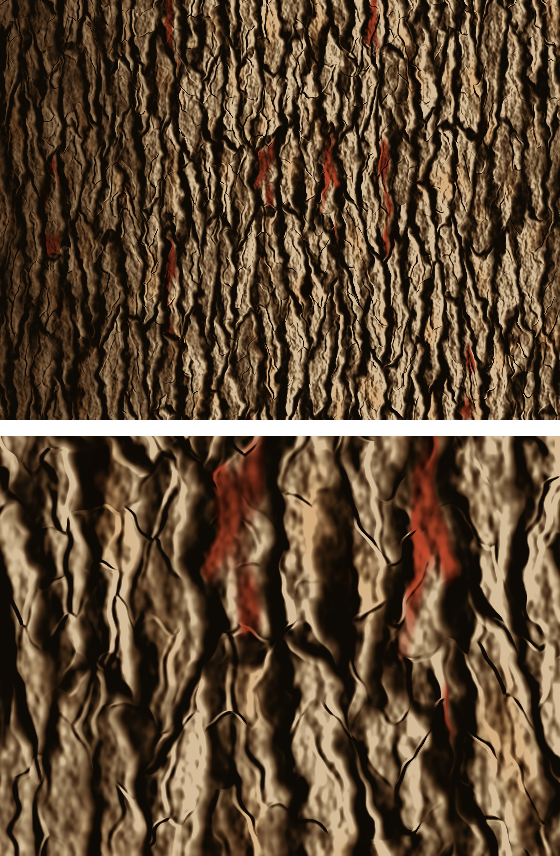
Top, the full canvas; bottom, a detail of the centre.
A Shadertoy shader for this texture:

```glsl
// Rough tree bark: tall jagged plates parted by deep dark furrows.
// Stretched cell patterns and gradient noise form a height field, which is
// lit from the upper right, shadowed, and coloured with a brown tone ramp.

const vec2 PLATE_SCALE = vec2(21.0, 4.4);
const vec2 FLAKE_SCALE = vec2(41.0, 15.0);
const vec3 LIGHT = vec3(0.64, 0.33, 0.69);
const float RELIEF = 0.012;
const vec3 RUST = vec3(0.50, 0.13, 0.05);

vec2 hash2(vec2 p) {
    vec3 q = fract(p.xyx * vec3(0.1031, 0.1030, 0.0973));
    q += dot(q, q.yzx + 33.33);
    return fract((q.xx + q.yz) * q.zy);
}

float cornerSlope(vec2 cell, vec2 corner, vec2 f) {
    float angle = 6.2832 * hash2(cell + corner + 57.0).x;
    return dot(vec2(cos(angle), sin(angle)), f - corner);
}

// Gradient noise, about -0.7 to 0.7
float noise(vec2 p) {
    vec2 i = floor(p), f = p - i;
    vec2 u = f * f * f * (f * (f * 6.0 - 15.0) + 10.0);
    float low = mix(cornerSlope(i, vec2(0, 0), f), cornerSlope(i, vec2(1, 0), f), u.x);
    float high = mix(cornerSlope(i, vec2(0, 1), f), cornerSlope(i, vec2(1, 1), f), u.x);
    return mix(low, high, u.y);
}

vec2 cellPoint(vec2 cell) {
    return cell + 0.08 + 0.84 * hash2(cell + 11.0);
}

// Border distance in x, two random values of the cell in yz.
// Level borders count as farther, so cross cracks stay thin.
vec3 cells(vec2 p) {
    vec2 base = floor(p), home = base, nearest = vec2(0.0);
    float best = 9.0;
    for (int j = -1; j <= 1; j++)
    for (int i = -1; i <= 1; i++) {
        vec2 cell = base + vec2(i, j);
        vec2 r = cellPoint(cell) - p;
        if (dot(r, r) < best) { best = dot(r, r); home = cell; nearest = r; }
    }
    float border = 9.0;
    for (int j = -2; j <= 2; j++)
    for (int i = -2; i <= 2; i++) {
        if (i == 0 && j == 0) continue;
        vec2 r = cellPoint(home + vec2(i, j)) - p;
        vec2 n = normalize(r - nearest);
        float stretch = mix(4.5, 1.0, smoothstep(0.0, 0.85, abs(n.x)));
        border = min(border, dot(0.5 * (r + nearest), n) * stretch);
    }
    return vec3(border, hash2(home + 91.0));
}

// Bends the ridges, staggers the plates and frays their edges
vec2 warp(vec2 p) {
    float x = 0.030 * noise(p * vec2(4.0, 2.6)) + 0.016 * noise(p * vec2(17.0, 15.0) + 5.0)
            + 0.009 * noise(p * vec2(48.0, 42.0) + 9.0);
    float y = 0.14 * noise(p * vec2(11.0, 1.5) + 21.0) + 0.014 * noise(p * 50.0 + 33.0);
    return p + vec2(x, y);
}

float barkHeight(vec2 p) {
    vec2 q = warp(p);
    vec3 plate = cells(q * PLATE_SCALE);
    vec3 flake = cells(q * FLAKE_SCALE + 40.0);
    float furrow = 0.06 + 0.16 * noise(p * vec2(13.0, 7.0) + 80.0);
    float h = (0.55 + 0.40 * plate.z) * smoothstep(furrow - 0.08, furrow + 0.25, plate.x);
    h += 0.38 * flake.y * flake.y * smoothstep(0.0, 0.20, flake.x);
    h += 0.38 * noise(q * vec2(56.0, 17.0));
    h += 0.20 * noise(p * vec2(88.0, 52.0) + 3.0);
    return h + 0.10 * noise(p * vec2(170.0, 120.0) + 7.0);
}

// Brown ramp from furrow to lit crest, tone 0 to 1
vec3 barkColour(float tone) {
    float t = clamp(tone, 0.0, 1.0) * 5.0;
    vec3 c = mix(vec3(0.05, 0.035, 0.015), vec3(0.22, 0.14, 0.07), clamp(t, 0.0, 1.0));
    c = mix(c, vec3(0.36, 0.25, 0.15), clamp(t - 1.0, 0.0, 1.0));
    c = mix(c, vec3(0.50, 0.39, 0.27), clamp(t - 2.0, 0.0, 1.0));
    c = mix(c, vec3(0.65, 0.55, 0.40), clamp(t - 3.0, 0.0, 1.0));
    return mix(c, vec3(0.84, 0.74, 0.60), clamp(t - 4.0, 0.0, 1.0));
}

void mainImage(out vec4 fragColor, in vec2 fragCoord) {
    vec2 p = fragCoord / iResolution.y;
    float across = fragCoord.x / iResolution.x;

    // Surface slope and direct light
    float e = 0.0026;
    float h = barkHeight(p);
    vec2 slope = vec2(barkHeight(p + vec2(e, 0.0)), barkHeight(p + vec2(0.0, e))) - h;
    vec3 normal = normalize(vec3(-slope * RELIEF / e, 1.0));
    float diffuse = max(dot(normal, LIGHT), 0.0);

    // Cast shadow and furrow darkness
    float blocker = max(barkHeight(p + LIGHT.xy * 0.010) - 0.15,
                        barkHeight(p + LIGHT.xy * 0.021) - 0.30);
    float shadow = 1.0 - 0.55 * smoothstep(0.05, 0.60, blocker - h);
    float cavity = smoothstep(-0.05, 1.05, h);

    // Trunk curves away into the dark at the left
    float exposure = mix(0.40, 1.10, smoothstep(-0.06, 0.58, across));
    exposure *= 1.0 - 0.15 * smoothstep(0.88, 1.0, across);
    float mottle = 1.0 + 0.45 * noise(p * vec2(26.0, 12.0)) + 0.20 * noise(p * vec2(140.0, 90.0));
    float tone = (diffuse * 1.38 - 0.18) * cavity * shadow * exposure * mottle;
    vec3 colour = barkColour(tone);

    // Warm stain and a few exposed rust patches
    float warmth = smoothstep(0.05, 0.5, noise(p * vec2(18.0, 8.0) + 60.0));
    colour *= mix(vec3(1.0), vec3(1.0, 0.92, 0.82), warmth);
    vec3 plate = cells(warp(p) * PLATE_SCALE);
    float patchMask = step(0.965, plate.y) * smoothstep(0.12, 0.22, plate.x);
    patchMask *= smoothstep(-0.1, 0.15, noise(p * vec2(34.0, 9.0) + 15.0));
    colour = mix(colour, RUST * (0.15 + 0.95 * max(tone, 0.0)), 0.85 * patchMask);

    fragColor = vec4(colour, 1.0);
}
```
